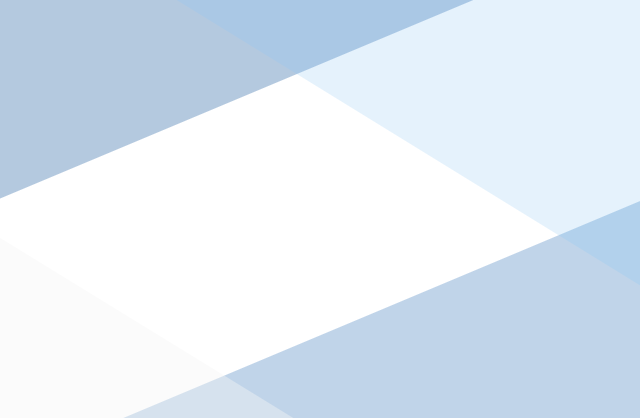
Give the GLSL for this background, as a Shadertoy shader.

```glsl
// Flat pale-blue background: two rising and two falling diagonals cut the canvas
// into bands. Each diagonal gives a smooth half-plane mask, and the masks blend
// the band colours, with separate tints where the bands cross.

const vec3 WHITE       = vec3(1.0);
const vec3 OFF_WHITE   = vec3(0.984);
const vec3 ICE_BLUE    = vec3(0.898, 0.949, 0.988);
const vec3 STEEL_BLUE  = vec3(0.706, 0.788, 0.875);
const vec3 SKY_BLUE    = vec3(0.667, 0.784, 0.898);
const vec3 POWDER_BLUE = vec3(0.753, 0.831, 0.914);
const vec3 CLEAR_BLUE  = vec3(0.698, 0.820, 0.925);
const vec3 MIST_BLUE   = vec3(0.839, 0.886, 0.933);

// Coverage of the half-plane above the line from a (left) to b (right).
float above(vec2 p, vec2 a, vec2 b, vec2 canvas) {
    vec2 along = (b - a) * canvas;
    vec2 normal = normalize(vec2(-along.y, along.x));
    float pixels = dot((p - a) * canvas, normal);
    return clamp(pixels + 0.5, 0.0, 1.0);
}

// One rising band: left corner, middle and right corner colours.
vec3 band(vec3 left, vec3 middle, vec3 right, float leftMask, float rightMask) {
    return mix(mix(middle, left, leftMask), right, rightMask);
}

void mainImage(out vec4 fragColor, in vec2 fragCoord) {
    vec2 canvas = iResolution.xy;
    vec2 uv = fragCoord / canvas;

    // Rising edges
    float upper = above(uv, vec2(0.0, 0.525), vec2(0.7396, 1.0), canvas);
    float lower = 1.0 - above(uv, vec2(0.1927, 0.0), vec2(1.0, 0.519), canvas);

    // Falling edges
    float right = above(uv, vec2(0.276, 1.0), vec2(1.0, 0.3174), canvas);
    float left = 1.0 - above(uv, vec2(0.0, 0.431), vec2(0.4583, 0.0), canvas);

    // Colours of the three rising bands
    vec3 centerBand = band(OFF_WHITE, WHITE, ICE_BLUE, left, right);
    vec3 upperBand = band(STEEL_BLUE, STEEL_BLUE, SKY_BLUE, left, right);
    vec3 lowerBand = band(MIST_BLUE, POWDER_BLUE, CLEAR_BLUE, left, right);

    vec3 color = mix(centerBand, upperBand, upper);
    color = mix(color, lowerBand, lower);
    fragColor = vec4(color, 1.0);
}
```
